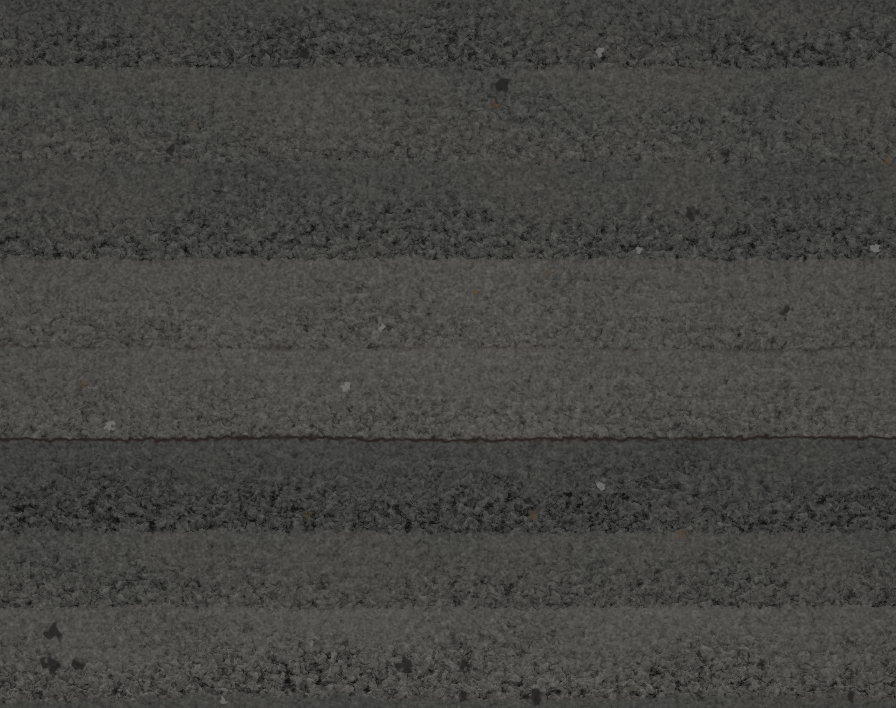
Reproduce this texture procedurally as a Shadertoy shader.

```glsl
// Rammed earth wall: uneven horizontal lifts, each finer at its top and coarse below.
// Gradient noise gives the grain, pores and stains, cellular noise the gravel lumps;
// a loop over the lifts sets their tone, roughness and the broken seams between them.

vec2 hash2(vec2 p) {
    vec3 q = fract(p.xyx * vec3(0.1031, 0.1030, 0.0973));
    q += dot(q, q.yzx + 33.33);
    return fract((q.xx + q.yz) * q.zy);
}

float gradAt(vec2 cell, vec2 f, vec2 corner) {
    return dot(hash2(cell + corner) * 2.0 - 1.0, f - corner);
}

float gradientNoise(vec2 p) {
    vec2 i = floor(p), f = fract(p);
    vec2 u = f * f * f * (f * (f * 6.0 - 15.0) + 10.0);
    return mix(mix(gradAt(i, f, vec2(0, 0)), gradAt(i, f, vec2(1, 0)), u.x),
               mix(gradAt(i, f, vec2(0, 1)), gradAt(i, f, vec2(1, 1)), u.x), u.y);
}

float fbm(vec2 p) {
    float sum = 0.0, amp = 1.0;
    for (int i = 0; i < 4; i++) {
        sum += amp * gradientNoise(p);
        p = mat2(1.6, 1.2, -1.2, 1.6) * p + 17.3;
        amp *= 0.55;
    }
    return sum;
}

// x: gap between the two nearest stones, y: height above stone centre, z: stone id
vec3 gravel(vec2 p) {
    vec2 cell = floor(p);
    float near = 9.0, second = 9.0, rise = 0.0, id = 0.0;
    for (int y = -1; y <= 1; y++)
    for (int x = -1; x <= 1; x++) {
        vec2 c = cell + vec2(x, y), h = hash2(c + 51.0);
        vec2 d = p - c - h;
        float dist = length(d);
        if (dist < near) {
            second = near;
            near = dist;
            rise = d.y;
            id = fract(h.x * 7.1 + h.y * 13.7);
        } else second = min(second, dist);
    }
    return vec3(second - near, rise, id);
}

// Sparse ragged spots; returns coverage
float chips(vec2 p, float share) {
    vec2 h = hash2(floor(p) + 7.0);
    vec2 d = fract(p) - 0.35 - 0.3 * h.yx;
    float radius = 0.12 + 0.12 * h.y + 0.35 * gradientNoise(p * 5.0);
    return step(h.x, share) * smoothstep(0.08, -0.08, length(d) - radius);
}

void mainImage(out vec4 fragColor, in vec2 fragCoord) {
    vec2 p = fragCoord / iResolution.y;
    float px = 1.0 / iResolution.y;

    // Lifts from bottom to top: lower edge, brightness, roughness, seam darkness
    float edges[10] = float[10](-0.12, 0.015, 0.142, 0.249, 0.380, 0.508, 0.634, 0.771, 0.904, 1.04);
    float tones[9] = float[9](0.27, 0.308, 0.278, 0.252, 0.300, 0.297, 0.262, 0.278, 0.262);
    float roughs[9] = float[9](0.4, 1.0, 0.75, 0.9, 0.5, 0.45, 0.8, 0.55, 0.8);
    float seams[9] = float[9](0.0, 0.1, 0.0, 0.05, 0.9, 0.35, 0.0, 0.1, 0.1);

    float tone = tones[0], rough = roughs[0], height = 0.0, seam = 0.0;
    for (int i = 0; i < 9; i++) {
        vec2 q = vec2(p.x, float(i) * 9.7);
        float wobble = 0.009 * gradientNoise(q * vec2(3.0, 1.0) + 0.4)
                     + 0.010 * roughs[i] * gradientNoise(vec2(p.x * 45.0, p.y * 45.0 + q.y))
                     + 0.005 * gradientNoise(p * 120.0);
        float d = p.y - edges[i] - wobble;
        float above = smoothstep(-0.003 - px, 0.003 + px, d);
        tone = mix(tone, tones[i], above);
        rough = mix(rough, roughs[i], above);
        if (d > 0.0 || i == 0) height = d / (edges[i + 1] - edges[i]);
        float broken = smoothstep(-0.25, 0.3, gradientNoise(q * vec2(16.0, 1.0) + 0.3)
                     + 0.6 * (seams[i] - 0.3));
        seam = max(seam, seams[i] * broken * smoothstep(0.003 + px, 0.0, abs(d)));
    }

    // Coarse zone creeps up from the foot of each lift
    float patches = fbm(p * vec2(5.0, 9.0) + 3.0);
    float coarse = rough * smoothstep(1.05, 0.05, height + 0.5 * patches);

    // Broad stains, compaction streaks and sandy grain
    float value = tone + 0.014 * patches + 0.012 * fbm(p * vec2(4.0, 70.0));
    value += (0.055 + 0.03 * coarse) * fbm(p * 85.0) + 0.07 * gradientNoise(p * 215.0 + 31.0);

    // Irregular lumps lit from above; gaps only open here and there
    vec2 warp = 0.016 * vec2(gradientNoise(p * 70.0), gradientNoise(p * 70.0 + 40.0));
    vec3 stones = gravel((p + warp) * 80.0);
    vec3 grit = gravel((p + warp * 0.7) * 145.0 + 20.0);
    float open = smoothstep(-0.15, 0.35, fbm(p * 48.0 + 12.0));
    value += coarse * (0.055 * stones.y + 0.025 * (stones.z - 0.5));
    value -= coarse * open * 0.09 * smoothstep(0.3, 0.0, stones.x);
    value += (0.4 + 0.6 * coarse) * (0.05 * grit.y + 0.04 * (grit.z - 0.5));
    value -= (0.3 + 0.7 * open) * (0.3 + 0.5 * coarse) * 0.06 * smoothstep(0.25, 0.0, grit.x);

    // Small pores everywhere, larger pits where the mix is loose
    float pores = smoothstep(0.22, 0.5, fbm(p * 105.0 + 9.0) + 0.1 * coarse);
    float pits = smoothstep(0.3, 0.55, fbm(p * vec2(58.0, 72.0) + 77.0) + 0.2 * coarse - 0.06);
    value -= pores * (0.04 + 0.05 * coarse) + pits * (0.02 + 0.08 * coarse);
    value = mix(value, 0.12, 0.75 * chips(p * 22.0, 0.025));
    value = mix(value, 0.11, clamp(seam, 0.0, 0.85));

    // Slight falloff to the corners
    vec2 c = fragCoord / iResolution.xy - 0.5;
    value = clamp(value * (1.03 - 0.14 * dot(c, c)), 0.07, 0.42);

    // Cool dark lifts, warm pale ones, with rust along the seams
    float warmth = clamp(smoothstep(0.24, 0.32, tone) + 0.8 * patches, 0.0, 1.0);
    vec3 color = value * mix(vec3(0.99, 1.0, 0.96), vec3(1.03, 1.0, 0.96), warmth);
    color += vec3(0.03, 0.008, 0.0) * seam;
    color = mix(color, vec3(0.33, 0.26, 0.18), 0.5 * chips(p * 38.0 + 5.0, 0.004));
    color = mix(color, vec3(0.46, 0.46, 0.45), 0.8 * chips(p * 36.0 + 60.0, 0.003));
    fragColor = vec4(color, 1.0);
}
```
